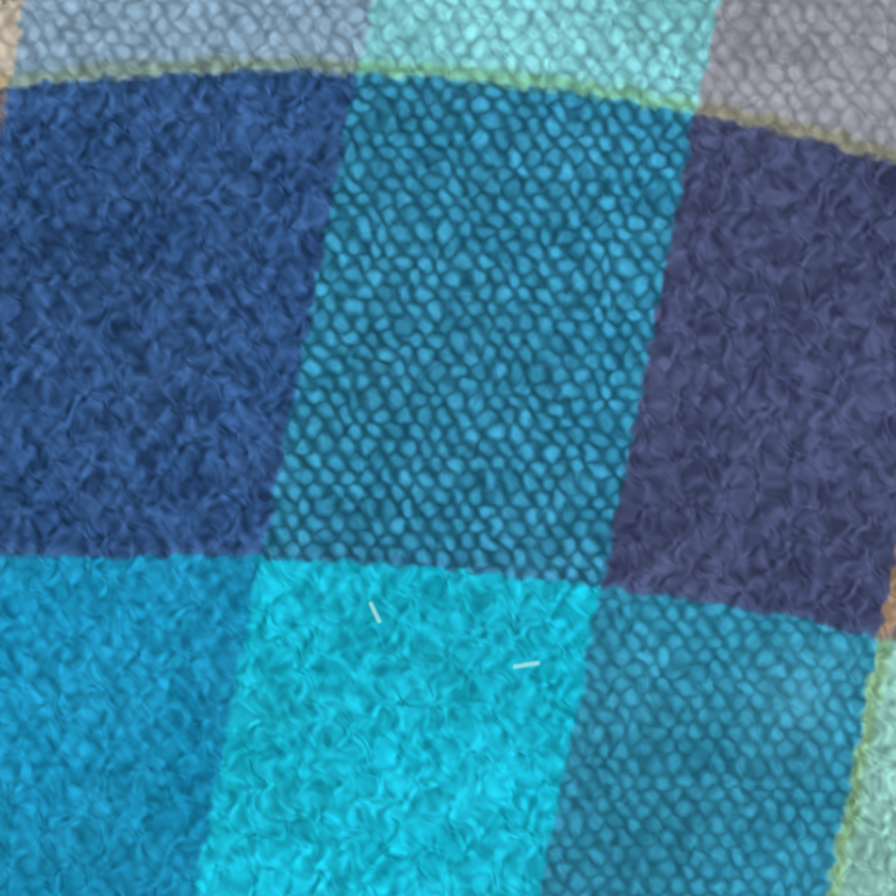
Write a WebGL 1 fragment shader that draws this texture.

```glsl
precision highp float;
// Close view of a soft woven check: curved weft bands cross slanted warp bands.
// Warp and weft tints add up to each square's colour; broken diagonal ribs show
// where the two yarns contrast, and fuzzy fibre noise covers the solid squares.
uniform vec2 u_resolution;

float hash(vec2 p) {
  vec3 q = fract(vec3(p.xyx) * 0.1031);
  q += dot(q, q.yzx + 33.33);
  return fract((q.x + q.y) * q.z);
}

float noise(vec2 p) {
  vec2 i = floor(p), f = fract(p);
  f = f * f * (3.0 - 2.0 * f);
  return mix(mix(hash(i), hash(i + vec2(1, 0)), f.x),
             mix(hash(i + vec2(0, 1)), hash(i + vec2(1, 1)), f.x), f.y);
}

vec2 noise2(vec2 p) {
  return vec2(noise(p), noise(p + 57.3)) - 0.5;
}

// Soft yarn edge between neighbouring bands
float band(float d) {
  return smoothstep(-0.005, 0.005, d);
}

// Oval stitches lined up along steep diagonal ribs
float twill(vec2 p) {
  p += 0.010 * noise2(p * 32.0) + 0.006 * noise2(p * 85.0);
  vec2 g = vec2(dot(p, vec2(0.83, -0.55)) / 0.0185, dot(p, vec2(0.55, 0.83)) / 0.021);
  g.y += 0.38 * floor(g.x);
  vec2 f = fract(g) - 0.5;
  float stitch = 1.0 - smoothstep(0.14, 0.62, length(f * vec2(1.1, 0.95)));
  return stitch * mix(0.75, 1.25, hash(floor(g) + 19.0));
}

// Short tangled fibres
float fuzz(vec2 p) {
  p += 0.014 * noise2(p * 55.0);
  float coarse = noise(vec2(dot(p, vec2(0.85, 0.5)) * 135.0, dot(p, vec2(-0.5, 0.85)) * 75.0));
  float fine = noise(vec2(dot(p, vec2(0.8, -0.6)) * 210.0, dot(p, vec2(0.6, 0.8)) * 120.0));
  return 0.6 * coarse + 0.4 * fine;
}

// Loose pale thread from a to b
float lint(vec2 p, vec2 a, vec2 b) {
  vec2 d = b - a;
  float t = clamp(dot(p - a, d) / dot(d, d), 0.0, 1.0);
  return 1.0 - smoothstep(0.0005, 0.0045, length(p - a - d * t));
}

void main() {
  vec2 p = gl_FragCoord.xy / u_resolution;
  p.y = 1.0 - p.y;
  float stitch = twill(p), fibre = fuzz(p);

  // Slightly ragged, bent cloth coordinates
  vec2 q = p + 0.008 * noise2(p * 75.0) + 0.004 * noise2(p * 150.0);
  float u = q.x + 0.2 * q.y;
  float upper = q.y - 0.08 - 0.21 * (q.x - 0.3) * (q.x - 0.3);
  float lower = q.y - 0.62 - 0.13 * (q.x - 0.15) * (q.x - 0.15);
  float dark = band(upper), bright = band(lower);
  float blue = band(u - 0.03), cyan = band(u - 0.416);
  float plum = band(u - 0.802), mint = band(u - 1.122);

  // Warp tint plus weft tint
  vec3 warp = mix(vec3(0.36, 0.34, 0.38), vec3(0.15, 0.285, 0.475), blue);
  warp = mix(warp, vec3(0.145, 0.46, 0.59), cyan);
  warp = mix(warp, vec3(0.235, 0.265, 0.405), plum);
  warp = mix(warp, vec3(0.61, 0.51, 0.49), mint);
  vec3 weft = mix(vec3(0.32, 0.30, 0.20), vec3(0.0), dark);
  weft = mix(weft, vec3(-0.085, 0.235, 0.215), bright);
  vec3 cloth = warp + weft;

  // Thin olive and plum shadows where bands meet
  float paleEdge = exp(-pow((upper + 0.008) / 0.009, 2.0));
  float plumEdge = exp(-pow((lower + 0.004) / 0.006, 2.0));
  float mintEdge = mint * exp(-pow((u - 1.13) / 0.009, 2.0));
  cloth = mix(cloth, cloth * vec3(0.92, 0.9, 0.72), max(paleEdge, mintEdge));
  cloth = mix(cloth, vec3(0.22, 0.36, 0.52), 0.25 * plumEdge);

  // Ribs stand out in squares of two different yarns
  float ribDark = mix(0.3, mix(0.95, 0.1, plum), cyan);
  float ribBright = mix(0.35, mix(0.2, 0.8, plum), cyan);
  ribBright = mix(ribBright, 0.25, mint);
  float rib = mix(mix(0.65, ribDark, dark), ribBright, bright);
  float nap = clamp(0.5 + (fibre - 0.5) * 1.35, 0.0, 1.0);
  float relief = mix(nap, 0.72 * stitch + 0.32 * nap, rib);
  float depth = mix(1.0, 0.7, max(bright * (1.0 - plum), 1.0 - dark));
  depth *= mix(1.0, 0.75, plum);
  relief = mix(0.5, relief, depth);
  vec3 color = mix(cloth * 0.66, cloth * 1.22 + 0.075, relief);

  // Worn, uneven dye and a faint soft highlight
  color *= 0.94 + 0.12 * noise(p * 7.0 + 3.0);
  color += 0.03 * (noise(p * 19.0) - 0.5);
  color += 0.07 * exp(-dot(p - vec2(0.9, 0.77), p - vec2(0.9, 0.77)) / 0.003);

  // Two stray fibres
  float stray = lint(p, vec2(0.414, 0.674), vec2(0.423, 0.693));
  stray = max(stray, lint(p, vec2(0.575, 0.744), vec2(0.6, 0.74)));
  color = mix(color, vec3(0.72, 0.9, 0.88), 0.8 * stray);

  gl_FragColor = vec4(clamp(color, 0.0, 1.0), 1.0);
}
```
